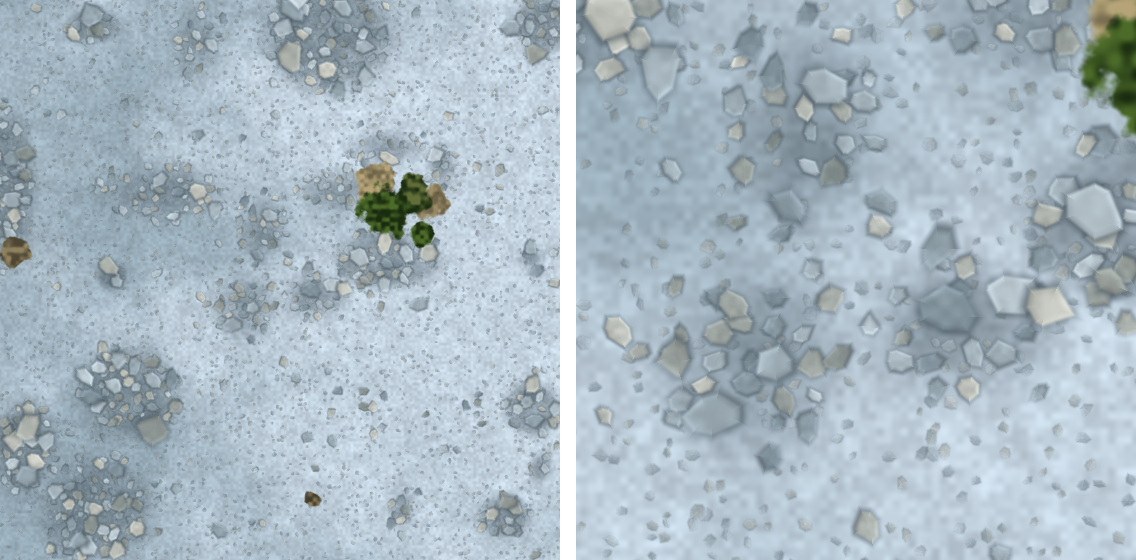
Left: the whole. Right: its middle third, enlarged.
A Shadertoy shader for this texture:

```glsl
const vec3 DUST = vec3(0.77, 0.83, 0.88);
const vec3 GRAVEL = vec3(0.59, 0.67, 0.72);
const vec3 SHADOW = vec3(0.27, 0.33, 0.37);
const vec3 DRY_GRASS = vec3(0.62, 0.56, 0.41);

// Each pile: centre, then radii
const vec4 ROCK_PILES[11] = vec4[11](
    vec4(0.59, 0.94, 0.15, 0.13), vec4(0.97, 0.96, 0.07, 0.07),
    vec4(0.17, 0.955, 0.06, 0.04), vec4(0.01, 0.66, 0.07, 0.18),
    vec4(0.69, 0.535, 0.12, 0.065), vec4(0.23, 0.30, 0.11, 0.11),
    vec4(0.04, 0.20, 0.08, 0.11), vec4(0.17, 0.09, 0.13, 0.12),
    vec4(0.95, 0.27, 0.065, 0.06), vec4(0.90, 0.08, 0.06, 0.05),
    vec4(0.20, 0.51, 0.035, 0.035));
const vec4 PEBBLE_PILES[11] = vec4[11](
    vec4(0.47, 0.59, 0.06, 0.09), vec4(0.44, 0.45, 0.08, 0.08),
    vec4(0.56, 0.47, 0.08, 0.06), vec4(0.60, 0.66, 0.09, 0.05),
    vec4(0.69, 0.735, 0.09, 0.04), vec4(0.79, 0.70, 0.035, 0.06),
    vec4(0.95, 0.54, 0.035, 0.03), vec4(0.965, 0.165, 0.03, 0.04),
    vec4(0.715, 0.09, 0.03, 0.05), vec4(0.29, 0.66, 0.15, 0.07),
    vec4(0.35, 0.93, 0.06, 0.08));

float hash(vec2 p) {
    vec3 q = fract(vec3(p.xyx) * 0.1031);
    q += dot(q, q.yzx + 33.33);
    return fract((q.x + q.y) * q.z);
}

float noise(vec2 p) {
    vec2 i = floor(p), f = fract(p);
    f = f * f * (3.0 - 2.0 * f);
    return mix(mix(hash(i), hash(i + vec2(1, 0)), f.x),
               mix(hash(i + vec2(0, 1)), hash(i + vec2(1, 1)), f.x), f.y);
}

float fbm(vec2 p) {
    float sum = 0.0, amp = 0.53;
    for (int i = 0; i < 4; i++) {
        sum += amp * noise(p);
        p = mat2(1.6, 1.2, -1.2, 1.6) * p + 7.3;
        amp *= 0.5;
    }
    return sum;
}

float pileDepth(vec2 p, vec4 piles[11]) {
    float depth = 0.0;
    for (int i = 0; i < 11; i++)
        depth = max(depth, 1.0 - length((p - piles[i].xy) / piles[i].zw));
    return depth;
}

// Convex stone: xy is the outward normal of the nearest side, z the distance
vec3 stoneSide(vec2 p, vec2 id, float size) {
    vec3 side = vec3(0, 0, -1);
    for (int k = 0; k < 7; k++) {
        float r = hash(id + float(k) * 17.3);
        float a = (float(k) + 0.7 * r) * 0.898 + hash(id) * 6.28;
        vec2 n = vec2(cos(a), sin(a));
        float d = dot(p, n) - size * (0.75 + 0.35 * hash(id.yx + float(k) * 5.1));
        if (d > side.z) side = vec3(n, d);
    }
    return side;
}

// One jittered grid of stones, each with a soft contact shadow
vec3 layStones(vec3 base, vec2 p, float cells, float stray, float packing,
               float strength, vec4 piles[11]) {
    vec2 g = p * cells;
    float blur = 0.03 + cells / iResolution.y;
    vec3 col = base;
    for (int y = -1; y <= 1; y++)
    for (int x = -1; x <= 1; x++) {
        vec2 id = floor(g) + vec2(x, y);
        vec2 key = id + cells * 3.7 + 50.0;
        vec2 centre = id + 0.2 + 0.6 * vec2(hash(key + 3.1), hash(key + 8.7));
        float chance = stray + packing * smoothstep(0.02, 0.5, pileDepth(centre / cells, piles));
        if (hash(key + 21.0) > chance) continue;
        float turn = 6.28 * hash(key + 5.5);
        vec2 q = mat2(cos(turn), -sin(turn), sin(turn), cos(turn)) * (g - centre);
        q.y *= 1.0 + 0.6 * hash(key + 9.9);
        vec3 side = stoneSide(q, key, mix(0.24, 0.5, hash(key + 13.0)));
        vec2 n = vec2(cos(turn) * side.x + sin(turn) * side.y,
                      -sin(turn) * side.x + cos(turn) * side.y);
        float lit = dot(n, normalize(vec2(-0.5, 0.8)));
        float shade = (1.0 - smoothstep(-0.05, 0.2, side.z)) * (0.55 - 0.25 * lit);
        col = mix(col, SHADOW, shade * strength);
        vec3 tone = mix(vec3(0.49, 0.56, 0.60), vec3(0.77, 0.82, 0.85), hash(key + 31.0));
        tone = mix(tone, tone * vec3(1.05, 0.99, 0.91), step(0.65, hash(key + 44.0)));
        float rim = smoothstep(-0.16, 0.0, side.z);
        tone *= 0.93 + 0.16 * lit * rim + 0.14 * noise(g * 5.0);
        col = mix(col, tone, (1.0 - smoothstep(-blur, blur, side.z)) * strength);
    }
    return col;
}

vec3 growPatch(vec3 col, vec2 p, vec2 centre, float radius, vec3 dark, vec3 bright) {
    float d = length(p - centre) / radius + 0.9 * (fbm(p * 55.0) - 0.5);
    float leaf = smoothstep(0.25, 0.75, noise(p * 130.0) * 0.6 + noise(p * 65.0) * 0.4);
    return mix(col, mix(dark, bright, leaf), 1.0 - smoothstep(0.8, 1.05, d));
}

void mainImage(out vec4 fragColor, in vec2 fragCoord) {
    vec2 p = fragCoord / iResolution.y;

    // Dusty ground, paler towards the right
    float pale = p.x * 0.75 + p.y * 0.25 + 1.1 * (fbm(p * 5.0) - 0.5);
    vec3 col = mix(GRAVEL, DUST, smoothstep(0.05, 0.8, pale));
    float soil = max(pileDepth(p, ROCK_PILES), 0.6 * pileDepth(p, PEBBLE_PILES));
    col = mix(col, vec3(0.41, 0.47, 0.51), smoothstep(0.0, 0.6, soil) * (0.3 + 0.7 * fbm(p * 30.0)));
    col *= 1.0 + 0.16 * (fbm(p * 45.0) - 0.5) + 0.13 * (noise(p * 210.0) - 0.5);

    // Grit, pebbles, then rocks
    col = layStones(col, p, 120.0, 0.22, 0.3, 0.4, ROCK_PILES);
    col = layStones(col, p, 52.0, 0.04, 0.75, 0.85, PEBBLE_PILES);
    col = layStones(col, p, 46.0, 0.0, 0.8, 0.9, ROCK_PILES);
    col = layStones(col, p, 30.0, 0.01, 0.3, 0.9, PEBBLE_PILES);
    col = layStones(col, p, 27.0, 0.0, 0.65, 0.95, ROCK_PILES);
    col = layStones(col, p, 16.0, 0.0, 0.28, 0.95, ROCK_PILES);

    // Dry grass and green shrubs
    vec3 straw = DRY_GRASS * 0.7, leafDark = vec3(0.10, 0.17, 0.06), leafBright = vec3(0.30, 0.42, 0.16);
    col = growPatch(col, p, vec2(0.67, 0.67), 0.038, straw, DRY_GRASS * 1.15);
    col = growPatch(col, p, vec2(0.765, 0.64), 0.035, straw, DRY_GRASS);
    col = growPatch(col, p, vec2(0.025, 0.55), 0.028, straw * 0.7, DRY_GRASS * 0.9);
    col = growPatch(col, p, vec2(0.74, 0.652), 0.036, leafDark, vec3(0.38, 0.43, 0.22));
    col = growPatch(col, p, vec2(0.685, 0.62), 0.046, leafDark, leafBright);
    col = growPatch(col, p, vec2(0.755, 0.582), 0.022, leafDark, leafBright);
    col = growPatch(col, p, vec2(0.556, 0.108), 0.016, straw * 0.6, DRY_GRASS * 0.9);
    fragColor = vec4(col, 1.0);
}
```
